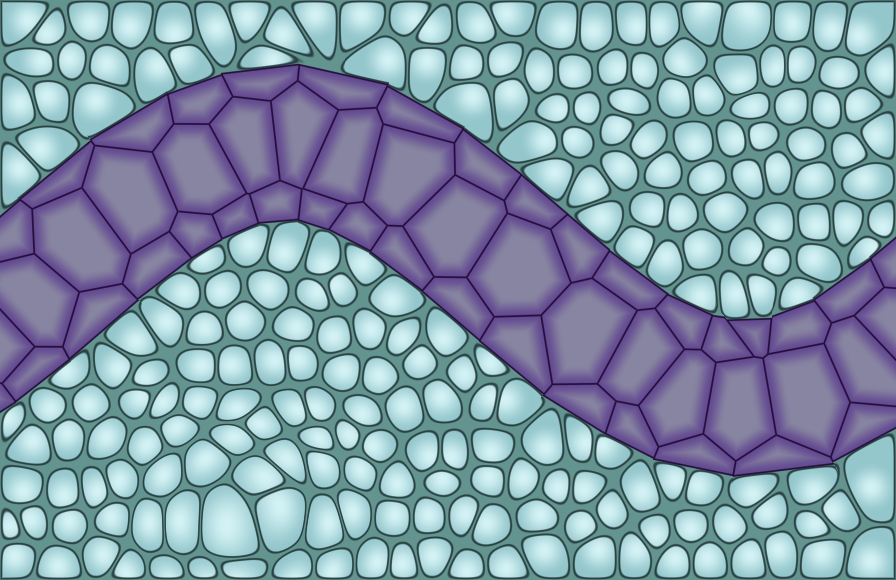
Reproduce this pattern procedurally as a WebGL 1 fragment shader.

```glsl
precision highp float;
uniform vec2 u_resolution;

// Lengths are fractions of the canvas height
const float BAND_MID = 0.534;
const float BAND_AMP = 0.217;
const float BAND_FREQ = 3.96;
const float BAND_PEAK = 0.492;
const float BAND_HALF = 0.132;
const float BAND_STEP = 0.095;
const float BAND_ROW = 0.105;
const float CORE_WEIGHT = 0.005;
const float PEBBLE_SIZE = 0.066;
const float PEBBLE_JITTER = 0.65;
const float PEBBLE_GAP = 0.0025;
const float ROUNDNESS = 125.0;
const float WALL_MARGIN = 0.012;
const float LINE_HALF = 0.0011;

const vec3 GROUT = vec3(0.39, 0.58, 0.56);
const vec3 PEBBLE_RIM = vec3(0.58, 0.78, 0.80);
const vec3 PEBBLE_HEART = vec3(0.83, 0.95, 0.96);
const vec3 PLATE_RIM = vec3(0.39, 0.29, 0.57);
const vec3 PLATE_HEART = vec3(0.53, 0.52, 0.63);
const vec3 PEBBLE_INK = vec3(0.08, 0.15, 0.16);
const vec3 PLATE_INK = vec3(0.12, 0.03, 0.20);

vec2 hash2(vec2 p) {
  vec3 q = fract(p.xyx * vec3(0.1031, 0.1030, 0.0973));
  q += dot(q, q.yzx + 33.33);
  return fract((q.xx + q.yz) * q.zy);
}

float bandCentre(float x) {
  return BAND_MID + BAND_AMP * cos(BAND_FREQ * (x - BAND_PEAK));
}

vec2 bandNormal(float x) {
  float slope = -BAND_AMP * BAND_FREQ * sin(BAND_FREQ * (x - BAND_PEAK));
  return normalize(vec2(-slope, 1.0));
}

// Positive inside the band
float bandDepth(vec2 p) {
  return BAND_HALF - abs(p.y - bandCentre(p.x)) * bandNormal(p.x).y;
}

float canvasDepth(vec2 p, float aspect) {
  vec2 d = min(p, vec2(aspect, 1.0) - p);
  return min(d.x, d.y);
}

// Plate site: position, foot on the centre line, power weight
vec4 plateSite(float col, float row) {
  vec2 r = hash2(vec2(col + 40.0, row + 7.0));
  float x = (col + 0.5 + 0.4 * row + 0.6 * (r.x - 0.5)) * BAND_STEP;
  float t = row * BAND_ROW + 0.035 * (r.y - 0.5);
  vec2 pos = vec2(x, bandCentre(x)) + bandNormal(x) * t;
  return vec4(pos, x, (1.0 - abs(row)) * CORE_WEIGHT);
}

// Returns distance to the nearest plate seam and depth inside the faceted band
vec2 plates(vec2 p) {
  float base = floor(p.x / BAND_STEP);
  vec4 owner = vec4(0.0);
  float best = 1e3;
  for (int i = -3; i <= 3; i++) for (int j = -1; j <= 1; j++) {
    vec4 s = plateSite(base + float(i), float(j));
    float power = dot(p - s.xy, p - s.xy) - s.w;
    if (power < best) { best = power; owner = s; }
  }
  float seam = 1.0;
  for (int i = -3; i <= 3; i++) for (int j = -1; j <= 1; j++) {
    vec4 s = plateSite(base + float(i), float(j));
    float gap = distance(s.xy, owner.xy);
    float power = dot(p - s.xy, p - s.xy) - s.w;
    if (gap > 1e-4) seam = min(seam, (power - best) / (2.0 * gap));
  }
  vec2 foot = vec2(owner.z, bandCentre(owner.z));
  float facet = BAND_HALF - abs(dot(p - foot, bandNormal(owner.z)));
  float depth = bandDepth(p);
  return vec2(seam, clamp(facet, depth - 0.025, depth + 0.025));
}

// Pulls space together so that pebbles swell; z gathers the local scale
vec3 swell(vec3 q, vec2 centre, float radius, vec2 strength) {
  vec2 d = q.xy - centre;
  float pull = exp(-dot(d, d) / (radius * radius));
  return vec3(q.xy - d * strength * pull, q.z * (1.0 - strength.x * pull));
}

vec2 pebbleSite(vec2 cell) {
  vec2 r = hash2(cell + 19.0) - 0.5;
  float stagger = 0.5 * mod(cell.y, 2.0);
  return (cell + vec2(0.5 + stagger, 0.5) + PEBBLE_JITTER * r) * PEBBLE_SIZE;
}

float siteRoom(vec2 site, float aspect) {
  return min(-bandDepth(site), canvasDepth(site, aspect));
}

// Returns rounded inner distance and distance to the pebble's heart
vec2 pebbles(vec2 p, float wall, float aspect) {
  vec3 q = swell(vec3(p, 1.0), vec2(0.42, 0.10), 0.15, vec2(0.38, 0.52));
  q = swell(q, vec2(1.26, 0.94), 0.08, vec2(0.35, 0.5));
  vec2 base = floor(q.xy / PEBBLE_SIZE);
  vec2 owner = vec2(9.0);
  for (int i = -2; i <= 2; i++) for (int j = -2; j <= 2; j++) {
    vec2 s = pebbleSite(base + vec2(float(i), float(j)));
    if (siteRoom(s, aspect) > WALL_MARGIN && distance(q.xy, s) < distance(q.xy, owner)) owner = s;
  }
  float sum = exp(-ROUNDNESS * wall) + exp(-ROUNDNESS * canvasDepth(p, aspect));
  for (int i = -2; i <= 2; i++) for (int j = -2; j <= 2; j++) {
    vec2 s = pebbleSite(base + vec2(float(i), float(j)));
    vec2 across = s - owner;
    if (siteRoom(s, aspect) > WALL_MARGIN && dot(across, across) > 1e-7) {
      float edge = dot(0.5 * (s + owner) - q.xy, normalize(across));
      sum += exp(-ROUNDNESS * edge / q.z);
    }
  }
  return vec2(-log(sum) / ROUNDNESS, distance(q.xy, owner));
}

float stroke(float d, float aa) {
  return 1.0 - smoothstep(LINE_HALF - 0.5 * aa, LINE_HALF + aa, abs(d));
}

void main() {
  vec2 p = gl_FragCoord.xy / u_resolution.y;
  float aspect = u_resolution.x / u_resolution.y;
  float aa = 1.0 / u_resolution.y;
  vec2 plate = plates(p);

  // Rounded pebbles set in grout
  vec2 pebble = pebbles(p, max(-plate.y, 0.0), aspect);
  float body = pebble.x - PEBBLE_GAP;
  vec3 stone = mix(PEBBLE_HEART, PEBBLE_RIM, smoothstep(0.0, 0.045, pebble.y));
  vec3 color = mix(GROUT, stone, smoothstep(-aa, aa, body));
  color = mix(color, PEBBLE_INK, 0.8 * stroke(body, aa));

  // Angular plates along the wave
  float inner = min(plate.x, plate.y);
  vec3 slab = mix(PLATE_RIM, PLATE_HEART, smoothstep(0.0, 0.032, inner));
  slab = mix(slab, PLATE_INK, 0.9 * stroke(plate.x, aa));
  color = mix(color, slab, smoothstep(-aa, aa, plate.y));
  color = mix(color, PLATE_INK, 0.9 * stroke(plate.y, aa));
  gl_FragColor = vec4(color, 1.0);
}
```
